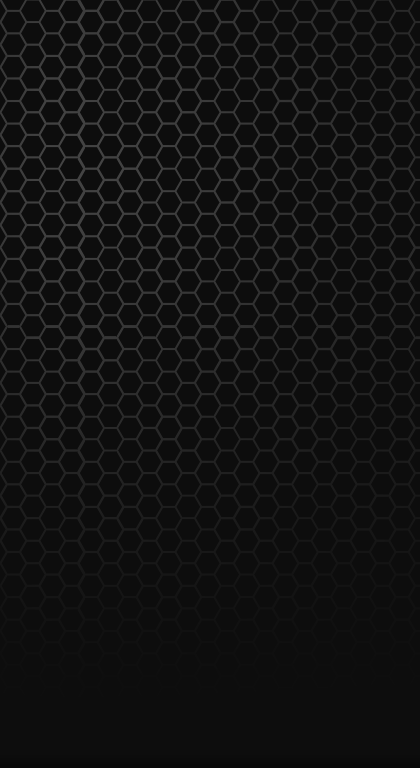
Reproduce this pattern procedurally as a WebGL 2 fragment shader.

```glsl
#version 300 es
precision highp float;
// A dark mesh of flat-topped hexagons whose grey outlines fade downwards.
// Two interleaved rectangular lattices give the nearest cell; the distance to
// its border draws the line, and soft bands and sines vary its thickness.

uniform vec2 u_resolution;
out vec4 outColor;

const float COLUMNS = 21.61;              // hexagon columns across the canvas
const float ROWS = 34.06;                 // hexagons down the canvas
const vec2 LATTICE_SHIFT = vec2(0.69, 0.08); // in columns and rows
const float COLUMN_PITCH = 0.8660254;     // relative to a row pitch of one
const float HALF_LINE = 0.048;            // in row pitches
const float EXTRA_LINE = 0.024;           // thickening inside the worn bands
const float WAVER = 0.006;                // uneven thickness elsewhere
const float WORN_ROW = 0.567;             // height of the thicker flat edges
const float WORN_COLUMN = 0.19;           // place of the thicker slanted edges
const vec3 GROUND = vec3(0.050);
const vec3 LINE = vec3(0.262);

// Offset from the centre of the nearest hexagon.
vec2 hexOffset(vec2 p) {
    vec2 cell = vec2(2.0 * COLUMN_PITCH, 1.0);
    vec2 a = mod(p + 0.5 * cell, cell) - 0.5 * cell;
    vec2 b = mod(p, cell) - 0.5 * cell;
    return dot(a, a) < dot(b, b) ? a : b;
}

float band(float x, float centre, float width) {
    float d = (x - centre) / width;
    return exp(-d * d);
}

// Half thickness of the outline, with separate wear for flat and slanted edges.
float halfThickness(vec2 uv, vec2 p, bool flatEdge) {
    float worn = flatEdge ? band(uv.y, WORN_ROW, 0.014)
                          : 0.7 * band(uv.x, WORN_COLUMN, 0.025);
    float waver = sin(p.x * 1.13 + 0.7 * sin(p.y * 0.41))
                * sin(p.y * 0.83 + 1.9);
    return HALF_LINE + EXTRA_LINE * worn + WAVER * waver;
}

// Light falls from the upper left and dies away towards the bottom.
float lighting(vec2 uv) {
    float vertical = smoothstep(0.04, 0.80, uv.y);
    float rightShade = mix(1.0, 0.60, smoothstep(0.20, 1.0, uv.x));
    float leftShade = mix(0.85, 1.0, smoothstep(0.0, 0.12, uv.x));
    float topShade = mix(1.0, 0.88, smoothstep(0.80, 1.0, uv.y));
    return vertical * rightShade * leftShade * topShade;
}

void main() {
    vec2 uv = gl_FragCoord.xy / u_resolution;
    vec2 p = uv * vec2(COLUMNS, ROWS) - LATTICE_SHIFT;
    p.x *= COLUMN_PITCH;

    // Distance to the border of the hexagon.
    vec2 q = abs(hexOffset(p));
    float slant = dot(q, vec2(COLUMN_PITCH, 0.5));
    float border = 0.5 - max(q.y, slant);

    // Smoothed outline.
    float pixel = ROWS / u_resolution.y;
    float halfWidth = halfThickness(uv, p, q.y > slant);
    float outline = 1.0 - smoothstep(-0.6 * pixel, 0.6 * pixel, border - halfWidth);

    // Ground with a slight darkening at the foot.
    vec3 ground = GROUND * mix(0.6, 1.0, smoothstep(0.0, 0.02, uv.y));
    outColor = vec4(mix(ground, LINE, outline * lighting(uv)), 1.0);
}
```
